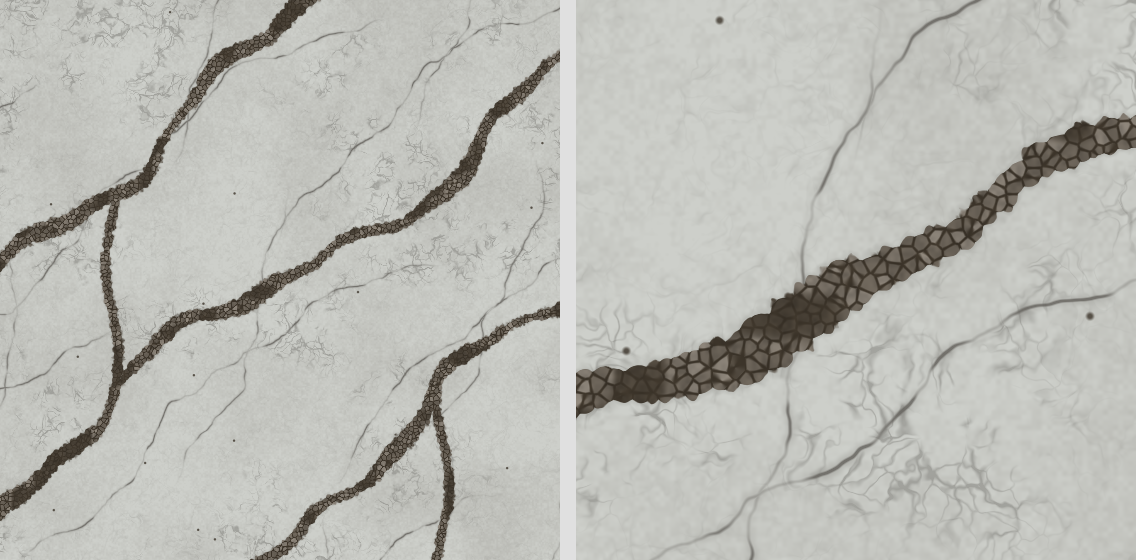
Left, the full canvas; right, a detail of the centre.
A WebGL 2 fragment shader for this texture:

```glsl
#version 300 es
precision highp float;
// Pale quartz slab crossed by dark, pebbly diagonal veins and hairline cracks.
// Veins are layered-sine curves in a tilted frame; their grains and the faint
// lace in the stone come from warped cellular noise.
uniform vec2 u_resolution;
out vec4 fragColor;

const vec3 STONE_LIGHT = vec3(0.805, 0.813, 0.793);
const vec3 STONE_MID   = vec3(0.735, 0.737, 0.715);
const vec3 STONE_GREY  = vec3(0.57, 0.57, 0.55);
const vec3 CRACK       = vec3(0.40, 0.39, 0.37);
const vec3 VEIN_DARK   = vec3(0.23, 0.20, 0.16);
const vec3 VEIN_MID    = vec3(0.40, 0.37, 0.33);
const vec3 VEIN_LIGHT  = vec3(0.52, 0.49, 0.45);

vec2 hash2(vec2 p) {
  vec3 q = fract(p.xyx * vec3(0.1031, 0.1030, 0.0973));
  q += dot(q, q.yzx + 33.33);
  return fract((q.xx + q.yz) * q.zy);
}

float noise(vec2 p) {
  vec2 i = floor(p), f = fract(p);
  f = f * f * (3.0 - 2.0 * f);
  float low = mix(hash2(i).x, hash2(i + vec2(1, 0)).x, f.x);
  float high = mix(hash2(i + vec2(0, 1)).x, hash2(i + vec2(1, 1)).x, f.x);
  return mix(low, high, f.y);
}

float fbm(vec2 p) {
  float sum = 0.0, amp = 0.533;
  for (int k = 0; k < 4; k++) {
    sum += amp * noise(p);
    p = mat2(1.6, 1.2, -1.2, 1.6) * p + 7.3;
    amp *= 0.5;
  }
  return sum;
}

// Nearest distance, gap to the second nearest, random id
vec3 cells(vec2 p) {
  vec2 base = floor(p);
  vec3 best = vec3(9.0, 9.0, 0.0);
  for (int y = -1; y <= 1; y++)
  for (int x = -1; x <= 1; x++) {
    vec2 id = base + vec2(x, y);
    float d = length(id + hash2(id + 50.0) - p);
    if (d < best.x) best = vec3(d, best.x, hash2(id + 91.0).y);
    else best.y = min(best.y, d);
  }
  return vec3(best.x, best.y - best.x, best.z);
}

float wander(float t, float seed) {
  return 0.038 * sin(6.6 * t - 1.7 + seed) + 0.014 * sin(17.0 * t + 2.3 * seed)
       + 0.006 * sin(39.0 * t + 4.1 * seed);
}

float veinAxis(float t, float i) {
  return 0.095 + 0.345 * i + wander(t, 3.0 * i);
}

float stroke(float d, float soft) {
  return 1.0 - smoothstep(-soft, soft, d);
}

// Signed distance to the broad veins and their upright branches
float veinDistance(vec2 p, vec2 frame) {
  float d = 1.0;
  for (float i = -1.0; i < 1.5; i++) {
    float axis = veinAxis(frame.x, i);
    float halfWidth = 0.0125 + 0.003 * sin(13.0 * frame.x + 2.0 * i)
                    + 0.002 * sin(31.0 * frame.x + i);
    d = min(d, abs(frame.y - axis) - halfWidth);
    bool between = frame.y < axis && frame.y > veinAxis(frame.x, i - 1.0);
    float branchX = 0.495 - 0.295 * i + 0.012 * sin(19.0 * p.y + i);
    if (i != 0.0 && between) d = min(d, abs(p.x - branchX) - 0.0085);
  }
  return d;
}

// Hairlines at regular offsets across a frame, fading in and out along it
float hairlines(vec2 frame, float start, float spacing, float cover, float px) {
  float ink = 0.0;
  for (float k = 0.0; k < 6.0; k++) {
    float jag = 0.022 * (fbm(vec2(frame.x * 22.0, k * 9.0)) - 0.5);
    float axis = start + spacing * k + wander(frame.x, 2.4 * k + 1.0) + jag;
    float d = abs(frame.y - axis);
    float fade = smoothstep(-0.25, 0.35, cover + sin(5.0 * frame.x + 2.7 * k));
    float line = stroke(d - 0.0009, px + 0.0004) + 0.22 * stroke(d - 0.003, 0.003);
    ink = max(ink, fade * line);
  }
  return ink;
}

void main() {
  vec2 p = gl_FragCoord.xy / u_resolution.y;
  float px = 1.0 / u_resolution.y;
  vec2 frame = vec2(dot(p, vec2(0.8, 0.6)), dot(p, vec2(-0.6, 0.8)));
  vec2 steep = vec2(dot(p, vec2(0.26, 0.966)), dot(p, vec2(0.966, -0.26)));

  // Stone: soft clouds and fine grain
  float cloud = fbm(p * 9.0 + 4.0);
  float grain = noise(p * 330.0) - 0.5 + 0.7 * (noise(p * 140.0) - 0.5);
  float shade = 0.42 + 1.1 * (cloud - 0.5) + 0.5 * grain;
  vec3 color = mix(STONE_LIGHT, STONE_MID, clamp(shade, 0.0, 1.2));

  // Lace: broken, warped cell borders gathered in patches
  vec2 warp = vec2(fbm(p * 34.0), fbm(p * 34.0 + 60.0)) - 0.5;
  vec2 bent = p + 0.045 * warp;
  float patches = smoothstep(0.42, 0.66, fbm(p * 7.0 + 21.0));
  float broken = smoothstep(0.36, 0.66, fbm(p * 42.0 + 11.0));
  float lace = stroke(cells(bent * 30.0).y - 0.06, 0.09)
             + 0.7 * stroke(cells(bent * 62.0 + 5.0).y - 0.08, 0.12);
  color = mix(color, STONE_GREY, min(lace * broken * (0.12 + 0.75 * patches), 0.7));

  // Hairline cracks, diagonal and steep
  float ink = max(hairlines(frame, -0.4, 0.2, 0.55, px),
                  0.8 * hairlines(steep, -0.12, 0.21, -0.35, px));
  float wear = 0.25 + 0.65 * smoothstep(0.3, 0.65, noise(p * 48.0));
  color = mix(color, CRACK, min(ink * wear, 0.85));

  // Rare dark specks
  vec3 speck = cells(p * 24.0);
  color = mix(color, VEIN_DARK, 0.8 * step(0.975, speck.z) * stroke(speck.x - 0.05, 0.03));

  // Veins: ragged outline filled with pebbles in a dark matrix
  vec3 pebble = cells(p * 125.0);
  float ragged = 0.006 * (pebble.x - 0.45) + 0.009 * (fbm(p * 65.0) - 0.5);
  float d = veinDistance(p, frame) + ragged;
  float body = smoothstep(0.04, 0.32, pebble.y);
  vec3 stoneTone = mix(VEIN_MID, VEIN_LIGHT, smoothstep(0.45, 0.9, pebble.z));
  float stain = smoothstep(0.52, 0.7, noise(p * 27.0 + 8.0));
  vec3 vein = mix(VEIN_DARK, stoneTone, body * (1.0 - 0.75 * stain));
  vein *= 1.0 + 0.16 * grain;
  color = mix(color, STONE_GREY, 0.3 * stroke(d - 0.002, 0.003));
  color = mix(color, vein, stroke(d, px));

  fragColor = vec4(color, 1.0);
}
```
